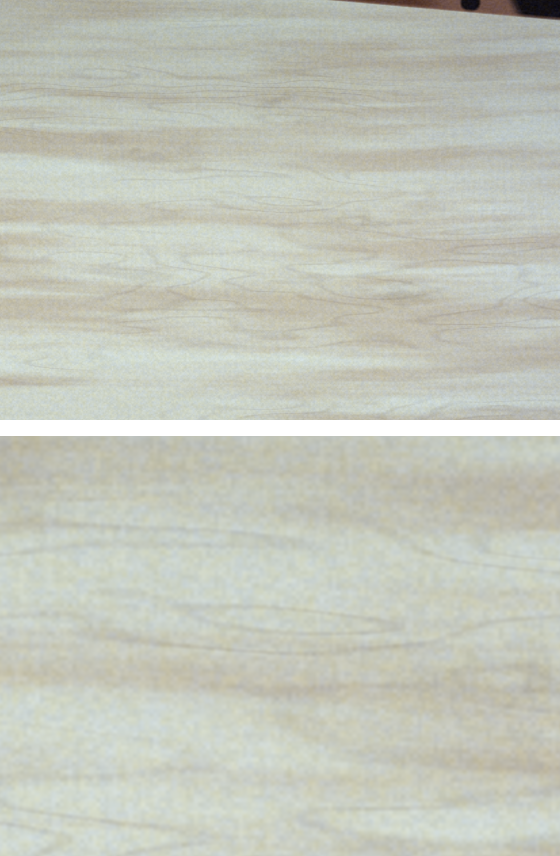
Top: the whole. Bottom: its middle third, enlarged.
Write a WebGL 2 fragment shader that draws this texture.

```glsl
#version 300 es
precision highp float;
// Pale, washed wood tabletop with horizontal grain, faint knots and a dark gap past its far edge.
uniform vec2 u_resolution;
out vec4 fragColor;

float hash(vec2 p) {
    return fract(sin(dot(p, vec2(127.1, 311.7))) * 43758.5453);
}

float noise(vec2 p) {
    vec2 cell = floor(p), f = fract(p);
    f = f * f * (3.0 - 2.0 * f);
    return mix(mix(hash(cell), hash(cell + vec2(1, 0)), f.x),
               mix(hash(cell + vec2(0, 1)), hash(cell + vec2(1, 1)), f.x), f.y);
}

float fbm(vec2 p) {
    float sum = 0.0, amp = 0.5;
    for (int i = 0; i < 4; i++) {
        sum += amp * noise(p);
        p = p * 2.03 + vec2(17.3, 9.1);
        amp *= 0.5;
    }
    return sum / 0.9375;
}

// Thin contour lines of a stretched field give long pointed arches.
float archLines(vec2 p) {
    float rings = fbm(vec2(p.x * 1.1, p.y * 7.0) + 4.0) * 13.0;
    float line = 1.0 - smoothstep(0.0, 0.22, abs(fract(rings) - 0.5));
    return line * smoothstep(0.45, 0.7, noise(vec2(p.x * 2.0, p.y * 9.0) + 31.0));
}

// Returns the vertical bend of the grain in x and the knot darkness in y.
vec2 knots(vec2 p) {
    vec2 result = vec2(0.0);
    for (int i = 0; i < 5; i++) {
        float id = float(i);
        vec2 center = vec2(0.12 + 1.1 * hash(vec2(id, 3.0)),
                           0.1 + 0.16 * id + 0.08 * hash(vec2(id, 8.0)));
        vec2 d = (p - center) / vec2(0.10, 0.035);
        float falloff = exp(-dot(d, d));
        result.x += d.y * falloff * 0.014;
        result.y += falloff * smoothstep(0.4, 0.75, fbm(p * vec2(22.0, 45.0) + id));
    }
    return result;
}

vec3 wood(vec2 p) {
    vec2 knot = knots(p);
    vec2 g = p;
    g.y += 0.03 * (noise(vec2(p.x * 2.2, p.y * 4.0)) - 0.5) - knot.x;

    // Broad bands, narrower streaks and hair-fine fibres
    float bands = fbm(vec2(g.x * 0.9, g.y * 11.0) + 2.0);
    float streaks = fbm(vec2(g.x * 2.2, g.y * 36.0) + 20.0);
    float fibres = noise(vec2(g.x * 9.0, g.y * 150.0)) - 0.5;
    float clouds = fbm(p * vec2(4.0, 8.0) + 50.0);
    float tone = 0.45 * bands + 0.35 * streaks + 0.2 * clouds;

    vec3 color = mix(vec3(0.745, 0.73, 0.665), vec3(0.805, 0.835, 0.795),
                     smoothstep(0.34, 0.6, tone));

    // Bleached streaks
    float bleach = smoothstep(0.54, 0.76, fbm(vec2(g.x * 1.5, g.y * 20.0) + 70.0));
    color = mix(color, vec3(0.83, 0.88, 0.855), 0.6 * bleach);

    color += 0.016 * fibres;
    color -= vec3(0.036, 0.045, 0.045) * archLines(g);
    color -= vec3(0.06, 0.07, 0.075) * knot.y;
    return color;
}

// Floor and furniture in shadow behind the table
vec3 background(vec2 p) {
    vec3 color = mix(vec3(0.31, 0.20, 0.16), vec3(0.43, 0.32, 0.29),
                     smoothstep(0.98, 1.08, p.x));
    float shadow = smoothstep(1.215, 1.25, p.x + 0.5 * (p.y - 0.97));
    shadow = max(shadow, 1.0 - smoothstep(0.018, 0.028, length(p - vec2(1.12, 0.995))));
    return mix(color, vec3(0.07, 0.06, 0.08), shadow);
}

void main() {
    vec2 p = gl_FragCoord.xy / u_resolution.y;
    float pixel = 1.0 / u_resolution.y;
    vec3 color = wood(p);

    // Light falls off toward the far edge and the right side
    float light = 1.015 - 0.13 * smoothstep(0.4, 1.0, p.y);
    light -= 0.05 * smoothstep(0.85, 1.35, p.x);
    light -= 0.025 * smoothstep(0.2, 0.0, p.y);
    color *= light;
    color.b += 0.02 * smoothstep(0.7, 1.3, p.x);

    // Slightly tilted far edge with a warm rim
    float edge = p.y - (1.0 - 0.088 * (p.x - 0.80));
    float rim = 1.0 - smoothstep(0.0, 0.006, abs(edge - 0.002));
    color = mix(color, background(p), smoothstep(-1.5 * pixel, 1.5 * pixel, edge));
    color = mix(color, vec3(0.46, 0.33, 0.28), 0.5 * rim);

    // Camera grain: brightness plus a blue and yellow shift
    float luma = noise(p * 310.0) + noise(p * 190.0 + 40.0) - 1.0;
    float chroma = noise(p * 230.0 + 90.0) + noise(p * 120.0 + 11.0) - 1.0;
    color += 0.035 * luma + vec3(-0.012, 0.0, 0.05) * chroma;

    fragColor = vec4(clamp(color, 0.0, 1.0), 1.0);
}
```
